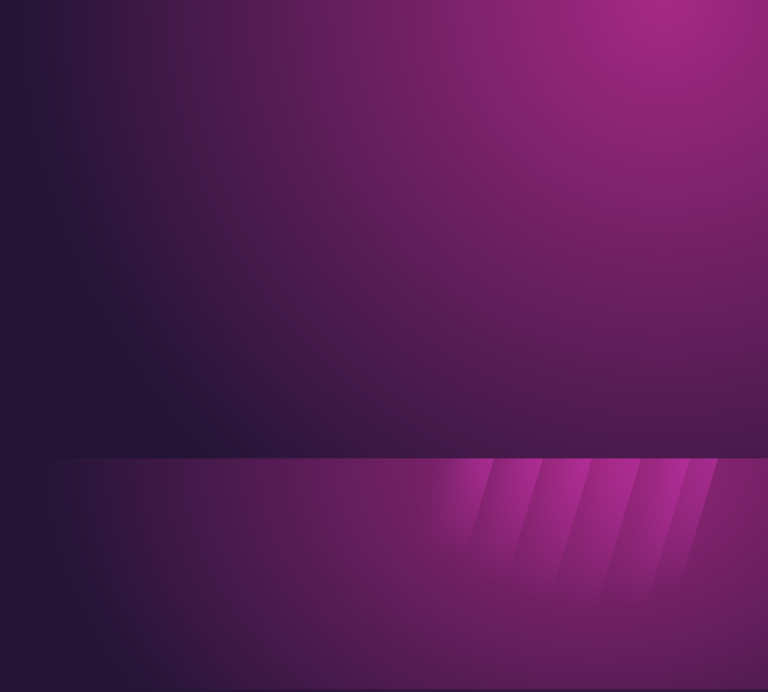
This background is drawn by a Shadertoy shader. Its source:

```glsl
// Two stacked panels of magenta light fading into deep violet.
// Each panel is a radial gradient; slanted rays with one crisp edge and
// one soft edge hang from the seam and fade out over the lower panel.

#define ASPECT 1.1066
#define SEAM 0.3376
#define RAY_COUNT 6
#define RAY_FIRST 0.712
#define RAY_STEP 0.0706
#define RAY_LAST 1.0346
#define RAY_WIDTH 0.092
#define RAY_SLANT 0.30
#define RAY_STRENGTH 0.55
#define RIM_HEIGHT 0.004

const vec3 VIOLET  = vec3(0.138, 0.080, 0.212);
const vec3 MAGENTA = vec3(0.650, 0.160, 0.515);
const vec3 LOWER_MAGENTA = vec3(0.610, 0.152, 0.490);
const vec3 RAY_COLOR = vec3(0.760, 0.195, 0.660);

// Linear radial falloff; squash above 1 flattens the glow vertically.
vec3 radialGlow(vec2 p, vec2 center, float radius, float squash, vec3 glow) {
    vec2 offset = (p - center) * vec2(1.0, squash);
    return mix(glow, VIOLET, clamp(length(offset) / radius, 0.0, 1.0));
}

// Opacity of one ray: sharp on the right, soft on the left and below.
float rayAlpha(float x, float drop, float edge, float reach, float px) {
    float inside = edge - RAY_SLANT * drop - x;
    float crisp = smoothstep(-px, px, inside);
    float soft = 1.0 - smoothstep(0.0, RAY_WIDTH, inside);
    float fade = clamp(1.0 - drop / reach, 0.0, 1.0);
    return RAY_STRENGTH * crisp * soft * fade;
}

void mainImage(out vec4 fragColor, in vec2 fragCoord) {
    vec2 p = fragCoord / iResolution.xy * vec2(ASPECT, 1.0);
    float px = 0.75 / iResolution.y;

    // Panel gradients
    vec3 upper = radialGlow(p, vec2(0.958, 1.0), 0.937, 1.0, MAGENTA);
    vec3 lower = radialGlow(p, vec2(0.865, SEAM), 0.807, 1.3, LOWER_MAGENTA);

    // Rays hanging from the seam
    float drop = max(SEAM - p.y, 0.0);
    for (int i = 0; i < RAY_COUNT; i++) {
        float n = float(i);
        float edge = min(RAY_FIRST + RAY_STEP * n, RAY_LAST);
        float reach = 0.144 + 0.075 * sin(0.47 * n);
        lower = mix(lower, RAY_COLOR, rayAlpha(p.x, drop, edge, reach, px));
    }

    // Dark rim along the bottom
    float rim = 1.0 - smoothstep(RIM_HEIGHT - px, RIM_HEIGHT + px, p.y);
    lower = mix(lower, VIOLET, 0.65 * rim);

    vec3 color = mix(lower, upper, smoothstep(SEAM - px, SEAM + px, p.y));
    fragColor = vec4(color, 1.0);
}
```
